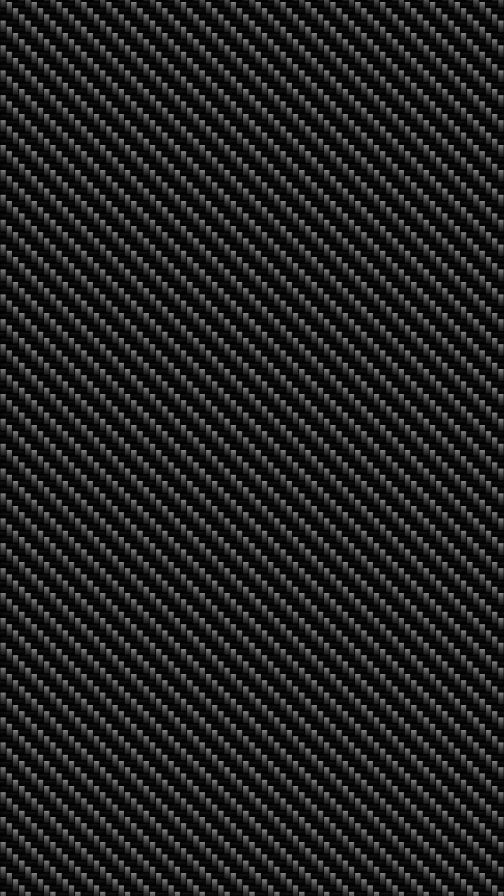
A Shadertoy shader for this texture:

```glsl
// Carbon fibre twill: grey upright strands stepping diagonally over dark cross strands.
#define REPEATS vec2(20.25, 36.0)   // weave repeats across and down
#define STRANDS 4.0                 // strands per repeat
#define PHASE vec2(0.0, 0.75)       // weave offset in strands
#define GAP 0.06                    // dark seam at each side of a strand
#define STRAND_TOP 0.55
#define STRAND_BOTTOM 0.11
#define CROSS_LIGHT 0.06
#define SEAM_COLOUR vec3(0.008)
#define WEAR 0.05                   // brightness variation between strands
#define SAMPLES 5                   // antialiasing grid per side

float hash(vec2 p) {
    return fract(sin(dot(p, vec2(127.1, 311.7))) * 43758.5453);
}

// Upright strand: two rows tall, fading downwards, with a soft rounded profile.
vec3 uprightStrand(float across, float down, vec2 id) {
    float side = abs(across - 0.5);
    float fade = pow(1.0 - down, 1.45);
    float shade = mix(STRAND_BOTTOM, STRAND_TOP, fade);
    shade *= 1.0 - 0.4 * side * side;
    shade *= 1.0 + WEAR * (hash(id) - 0.5);
    float body = step(side, 0.5 - GAP) * step(0.03, down) * step(down, 0.97);
    return mix(SEAM_COLOUR, vec3(shade), body);
}

// Cross strand: one row tall, nearly black, with a faint sheen along its top.
vec3 crossStrand(float along, float down, float row) {
    float sheen = smoothstep(0.05, 0.3, down) * (1.0 - smoothstep(0.3, 0.9, down));
    sheen *= 0.45 + 0.55 * sin(3.14159 * along);
    sheen *= 1.0 + WEAR * (hash(vec2(row, 7.0)) - 0.5);
    return SEAM_COLOUR + CROSS_LIGHT * sheen;
}

// Weave colour at a point measured in strands, y downwards.
vec3 weave(vec2 p) {
    vec2 cell = floor(p);
    vec2 local = p - cell;
    float stepY = p.y - cell.x;
    float lift = mod(stepY, STRANDS);
    float halfSpan = 0.5 * STRANDS;
    if (lift < halfSpan) {
        vec2 id = vec2(cell.x, floor(stepY / STRANDS));
        return uprightStrand(local.x, lift / halfSpan, id);
    }
    float along = mod(p.x - cell.y - 1.0, STRANDS) / halfSpan;
    return crossStrand(clamp(along, 0.0, 1.0), local.y, cell.y);
}

void mainImage(out vec4 fragColor, in vec2 fragCoord) {
    vec3 sum = vec3(0.0);
    // Average a grid of samples to smooth the fine weave.
    for (int j = 0; j < SAMPLES; j++) {
        for (int i = 0; i < SAMPLES; i++) {
            vec2 offset = (vec2(i, j) + 0.5) / float(SAMPLES) - 0.5;
            vec2 uv = (fragCoord + offset) / iResolution.xy;
            uv.y = 1.0 - uv.y;
            sum += weave(uv * REPEATS * STRANDS + PHASE);
        }
    }
    fragColor = vec4(sum / float(SAMPLES * SAMPLES), 1.0);
}
```
